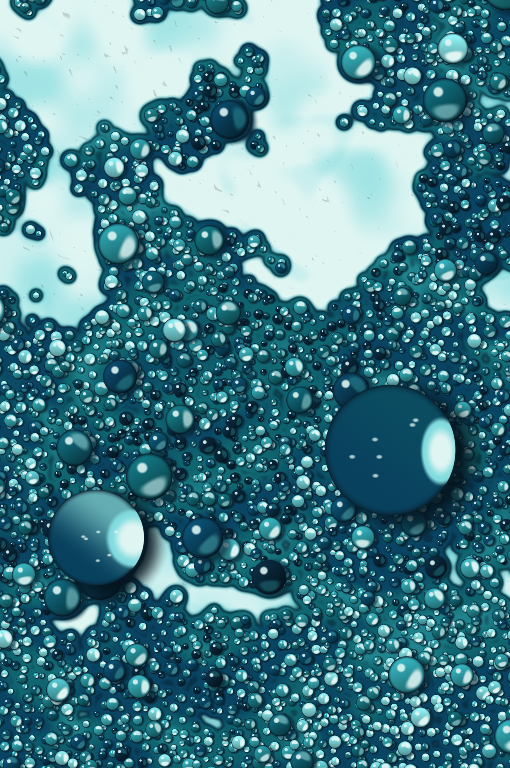
Write a Shadertoy shader that draws this texture.

```glsl
// Glossy beads of many sizes crowd a teal liquid that pulls back from pale pools.
// Turned, jittered grids scatter the beads, a noise field opens the pools, and a soft
// union of bead distances gives the liquid its scalloped rim. Unit: canvas height.

const vec3 INK  = vec3(0.03, 0.12, 0.18);
const vec3 DEEP = vec3(0.035, 0.27, 0.39);
const vec3 TEAL = vec3(0.06, 0.40, 0.44);
const vec3 AQUA = vec3(0.19, 0.63, 0.67);
const vec3 PALE = vec3(0.51, 0.86, 0.87);
const vec3 FOAM = vec3(0.87, 0.96, 0.95);

const float POOL_SCALE = 9.5;      // pools per canvas height
const float POOL_LEVEL_TOP = 0.525; // lower level, more pool
const float POOL_LEVEL_LOW = 0.82;
const float RIM = 0.005;           // liquid margin around the beads
const float BLEND = 300.0;         // sharpness of the soft union
const vec2 LIGHT_SHIFT = vec2(0.25, -0.12);

float hash(vec2 p) {
    return fract(sin(dot(p, vec2(127.1, 311.7))) * 43758.5453);
}

float noise(vec2 p) {
    vec2 i = floor(p), f = fract(p);
    f = f * f * (3.0 - 2.0 * f);
    return mix(mix(hash(i), hash(i + vec2(1, 0)), f.x),
               mix(hash(i + vec2(0, 1)), hash(i + vec2(1, 1)), f.x), f.y);
}

// Positive inside the pale pools, which are wide above and rare below.
float poolField(vec2 p) {
    vec2 s = mat2(0.8, 0.6, -0.6, 0.8) * p * POOL_SCALE + vec2(8.7, 2.3);
    s += 0.9 * vec2(noise(s * 0.9 + 7.0), noise(s * 0.9 + 29.0));
    float n = 0.68 * noise(s) + 0.32 * noise(s * 2.2 + 17.0);
    n += 0.16 * (noise(p * 27.0 + 3.0) - 0.5);
    return n - mix(POOL_LEVEL_LOW, POOL_LEVEL_TOP, smoothstep(0.45, 0.68, p.y));
}

vec3 beadTint(float tone) {
    vec3 c = mix(INK, DEEP, smoothstep(0.0, 0.25, tone));
    c = mix(c, TEAL, smoothstep(0.25, 0.45, tone));
    c = mix(c, AQUA, smoothstep(0.45, 0.7, tone));
    return mix(c, PALE, smoothstep(0.75, 1.0, tone));
}

// q runs from -1 to 1 across the bead.
vec3 shadeBead(vec2 q, float tone, float turn) {
    float z = sqrt(max(0.0, 1.0 - dot(q, q)));
    vec3 c = mix(INK, beadTint(tone), smoothstep(0.1, 0.6, z));
    c *= 0.92 - 0.3 * q.x * (1.0 - tone) + 0.25 * q.y;
    // Light focused on the far side, as a curved patch
    float angle = (turn - 0.5) * 3.4;
    vec2 dir = vec2(cos(angle), sin(angle));
    vec2 local = vec2(dot(q, dir), dot(q, vec2(-dir.y, dir.x)));
    float patchDist = length((local - vec2(0.52 - 0.3 * local.y * local.y, 0.0))
                             / vec2(0.42, 0.75));
    c = mix(c, mix(AQUA, FOAM, smoothstep(0.15, 0.6, tone)),
            smoothstep(1.0, 0.5, patchDist) * min(1.0, 0.3 + 0.85 * tone));
    float glint = smoothstep(0.28, 0.15, length(q - vec2(-0.3, 0.38)));
    return mix(c, FOAM, glint * 0.9);
}

// Large sphere: smooth glass, a bright lens at the right, and tiny glints.
vec3 shadeSphere(vec2 q, float milk) {
    float z = sqrt(max(0.0, 1.0 - dot(q, q)));
    float sheen = smoothstep(-0.6, 0.7, 0.6 * q.x + 0.8 * q.y);
    vec3 body = mix(DEEP * 0.95, mix(TEAL * 0.9, PALE * 0.85, milk), sheen * (0.4 + 0.5 * milk));
    vec3 c = mix(INK, body, smoothstep(0.0, 0.5, z));
    float lens = length((q - vec2(0.78, -0.02)) / vec2(0.3 + 0.25 * milk, 0.5 + 0.1 * milk));
    c = mix(c, PALE, smoothstep(1.1, 0.88, lens));
    c = mix(c, FOAM, smoothstep(0.85, 0.4, lens));
    for (float i = 0.0; i < 6.0; i++) {
        vec2 key = vec2(i, 4.0 + 13.0 * milk);
        vec2 at = vec2(hash(key), hash(key + 9.0)) * 1.2 - 0.6;
        float d = length((q - at) * vec2(0.8, 1.2));
        c = mix(c, FOAM, 0.75 * smoothstep(0.05, 0.015, d));
    }
    return c;
}

void over(inout vec4 paint, vec3 color, float alpha) {
    paint = mix(paint, vec4(color, 1.0), alpha);
}

// Adds one turned grid of beads to the paint and to the liquid union.
void addBeads(vec2 p, float cell, float density, vec2 radii, float seed, float px,
              inout vec4 paint, inout float wet) {
    mat2 turn = mat2(cos(seed), sin(seed), -sin(seed), cos(seed));
    vec2 home = floor(turn * p / cell);
    for (int y = -1; y <= 1; y++)
    for (int x = -1; x <= 1; x++) {
        vec2 id = home + vec2(x, y);
        vec2 key = id + floor(seed * 37.0);
        if (hash(key + 5.3) > density) continue;
        vec2 jitter = vec2(hash(key), hash(key + 31.7)) - 0.5;
        vec2 center = (id + 0.5 + 0.74 * jitter) * cell * turn;
        float size = hash(key + 13.1);
        float r = mix(radii.x, radii.y, size * size);
        float d = length(p - center) - r;
        if (d > 0.04) continue;
        if (poolField(center) > 0.0 && hash(key + 71.9) > 0.006) continue;
        wet += exp(-BLEND * d);
        float tone = 0.07 + hash(key + 47.3) + 0.6 * (noise(center * 7.0 + 40.0) - 0.5);
        float shade = length(p - center - LIGHT_SHIFT * r) / r;
        over(paint, INK, 0.6 * smoothstep(1.3, 0.9, shade));
        vec3 c = shadeBead((p - center) / r, clamp(tone, 0.06, 1.0), hash(key + 59.1));
        over(paint, c, smoothstep(px, -px, d));
    }
}

void mainImage(out vec4 fragColor, in vec2 fragCoord) {
    float px = 0.5 / iResolution.y;
    vec2 p = fragCoord / iResolution.y;

    // Beads, from fine to coarse
    vec4 paint = vec4(0.0);
    float wet = 0.0;
    addBeads(p, 0.0155, 0.92, vec2(0.0038, 0.0068), 0.4, px, paint, wet);
    addBeads(p, 0.0205, 0.85, vec2(0.0058, 0.0098), 1.1, px, paint, wet);
    addBeads(p, 0.046, 0.4, vec2(0.009, 0.016), 2.0, px, paint, wet);
    addBeads(p, 0.095, 0.48, vec2(0.015, 0.032), 2.7, px, paint, wet);

    // Two large spheres with soft shadows: center, radius
    vec3 spheres[2] = vec3[2](vec3(0.508, 0.414, 0.085), vec3(0.125, 0.300, 0.0625));
    for (int i = 0; i < 2; i++) {
        vec2 q = (p - spheres[i].xy) / spheres[i].z;
        float d = (length(q) - 1.0) * spheres[i].z;
        wet += exp(-BLEND * d);
        over(paint, INK * 0.6, 0.85 * smoothstep(1.3, 0.8, length(q - LIGHT_SHIFT)));
        over(paint, shadeSphere(q, float(i)), smoothstep(px, -px, d));
    }

    // Pale pools with teal clouds, shaded toward the shore, with faint specks
    float pool = poolField(p);
    float cloud = 0.6 * noise(p * 8.0 + 60.0) + 0.4 * noise(p * 19.0 + 5.0);
    vec3 color = mix(FOAM, PALE, 0.65 * smoothstep(0.5, 0.85, cloud)
                                 + 0.25 * smoothstep(0.06, 0.0, pool));
    color *= 1.0 - 0.15 * smoothstep(0.9, 0.98, noise(p.yx * 170.0 + p * 60.0));

    // Liquid with a dark rim
    float shore = -log(max(wet, 1e-6)) / BLEND - RIM;
    float swirl = noise(p * vec2(14.0, 24.0) + 2.0 * noise(p * 8.0));
    vec3 liquid = mix(DEEP, TEAL, smoothstep(0.35, 0.75, swirl));
    liquid = mix(liquid, AQUA, 0.5 * smoothstep(0.75, 0.95, swirl));
    liquid = mix(liquid, INK, 0.55 * smoothstep(-0.004, -0.001, shore));
    color = mix(color, AQUA, 0.5 * smoothstep(0.004, 0.0, shore));
    color = mix(color, liquid, smoothstep(0.0008 + px, -0.0008 - px, shore));

    // Paint holds color weighted by coverage
    color = color * (1.0 - paint.a) + paint.rgb;
    fragColor = vec4(color, 1.0);
}
```
